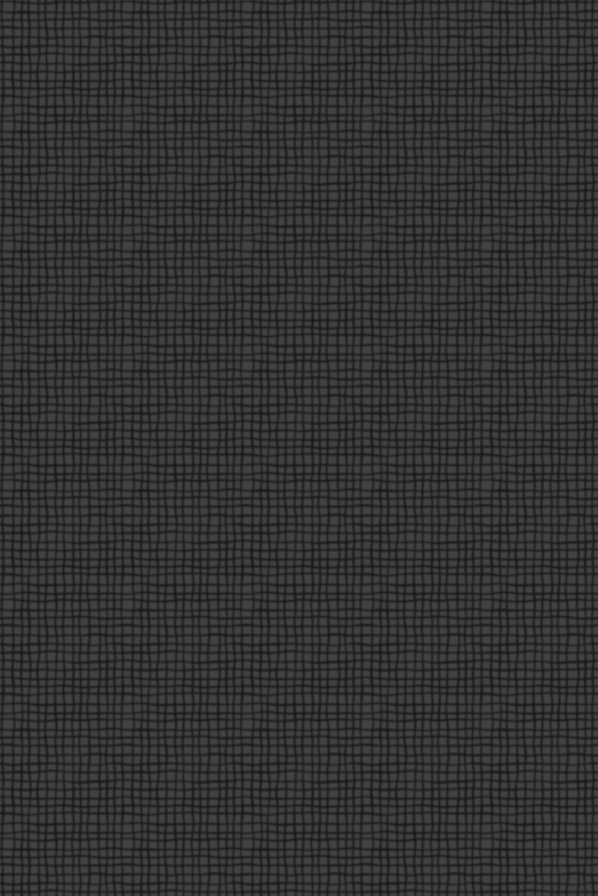
Reproduce this pattern procedurally as a Shadertoy shader.

```glsl
const float TAU = 6.2831853;
const float TILES_ACROSS = 5.0;
const vec2 THREADS = vec2(14.0, 14.0);    // threads per tile: upright, level
const float BLEED = 0.19;                 // soft edge, as a share of the thread pitch
const vec3 GROUND = vec3(0.257);
const vec3 INK = vec3(0.08);

float hash(float n, float seed) {
    return fract(sin(n * 127.1 + seed * 311.7) * 43758.5453);
}

// Layered sines with whole frequencies, so each thread joins across tiles
float wander(float along, float id, float seed) {
    float sum = 0.0;
    for (float k = 1.0; k <= 4.0; k++) {
        float phase = hash(id, seed + k);
        float gain = 0.5 + hash(id, seed + k + 9.0);
        sum += gain * sin(TAU * (k * along + phase)) / (k + 1.0);
    }
    return sum;
}

// Draws the threads near the line marked by pinch closer together
float pinchShift(float id, float count, float pinch) {
    float d = mod(id + 0.5 - pinch * count + 0.5 * count, count) - 0.5 * count;
    return -0.3 * d * exp(-d * d);
}

// Ink coverage of one family of hand-drawn threads
float threads(float across, float along, float count, float pixel, float pinch, float seed) {
    float s = across * count;
    float soft = max(0.75 * pixel * count, BLEED);
    float ink = 0.0;
    for (float k = -1.0; k <= 1.0; k++) {
        float cell = floor(s) + k;
        float id = mod(cell, count);
        float jitter = 0.26 * (hash(id, seed) - 0.5);
        float center = cell + 0.5 + jitter + pinchShift(id, count, pinch)
                     + 0.12 * wander(along, id, seed);
        float swell = wander(along, id, seed + 31.0);
        float halfWidth = 0.135 + 0.02 * swell;
        float line = 1.0 - smoothstep(halfWidth - soft, halfWidth + soft, abs(s - center));
        ink = max(ink, line * (0.7 + 0.1 * swell));
    }
    return ink;
}

void mainImage(out vec4 fragColor, in vec2 fragCoord) {
    float pixel = TILES_ACROSS / iResolution.x;
    vec2 p = fragCoord * pixel;

    float upright = threads(p.x, p.y, THREADS.x, pixel, 0.94, 3.0);
    float level = threads(p.y, p.x, THREADS.y, pixel, 0.75, 17.0);

    // Crossings build up darker than single threads
    float bare = (1.0 - upright) * (1.0 - level);
    fragColor = vec4(mix(INK, GROUND, bare), 1.0);
}
```
